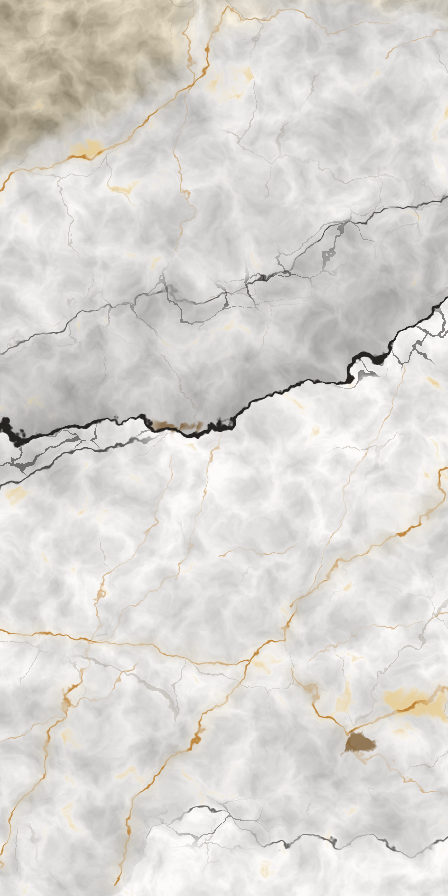
Reproduce this texture procedurally as a Shadertoy shader.

```glsl
#define WARP 0.13
#define MOTTLE 0.30
#define GOLD_WIDTH 0.0021
#define SEAM_WIDTH 0.0026
#define INK vec3(0.15, 0.14, 0.13)
#define GOLD vec3(0.73, 0.49, 0.18)
#define HONEY vec3(0.90, 0.79, 0.55)
#define BEIGE vec3(0.80, 0.755, 0.655)
#define HAIR vec3(0.62, 0.59, 0.54)
#define STONE_TINT vec3(1.004, 0.998, 0.992)

// Straight runs of the golden veins: start xy, end xy
const vec4 strongRuns[12] = vec4[12](
    vec4(0.0, 1.57, 0.28, 1.70), vec4(0.28, 1.70, 0.40, 1.83), vec4(0.40, 1.83, 0.54, 1.96),
    vec4(0.22, 0.03, 0.47, 0.41), vec4(0.47, 0.41, 0.68, 0.65), vec4(-0.02, 0.59, 0.24, 0.56),
    vec4(0.24, 0.56, 0.56, 0.52), vec4(0.66, 0.66, 0.86, 0.77), vec4(0.86, 0.77, 1.02, 0.94),
    vec4(0.63, 0.48, 0.78, 0.34), vec4(0.78, 0.34, 1.02, 0.46), vec4(-0.02, 0.07, 0.16, 0.45));
const vec4 faintRuns[12] = vec4[12](
    vec4(0.16, 0.45, 0.37, 0.98), vec4(0.39, 0.68, 0.50, 1.04), vec4(0.68, 0.65, 0.92, 1.20),
    vec4(0.40, 1.83, 0.42, 2.02), vec4(0.40, 1.83, 0.40, 1.42), vec4(0.54, 1.96, 0.86, 1.95),
    vec4(0.84, 1.86, 1.02, 1.93), vec4(0.68, 0.52, 1.02, 0.66), vec4(0.20, 0.55, 0.39, 0.69),
    vec4(0.78, 0.33, 1.02, 0.20), vec4(0.47, 0.75, 0.62, 0.80), vec4(0.0, 0.32, 0.30, 0.50));

vec2 hash2(vec2 c) {
    c = vec2(dot(c, vec2(127.1, 311.7)), dot(c, vec2(269.5, 183.3)));
    return fract(sin(c) * 43758.5);
}

// Cellular noise: distance to nearest seed, closeness to a cell border
vec2 cells(vec2 p) {
    vec2 home = floor(p), f = p - home;
    float near = 9.0, second = 9.0;
    for (int y = -1; y <= 1; y++)
    for (int x = -1; x <= 1; x++) {
        vec2 g = vec2(x, y);
        float d = length(g + hash2(home + g) - f);
        second = min(second, max(near, d));
        near = min(near, d);
    }
    return vec2(near, second - near);
}

// Layered cellular noise, centred on zero
float rough(vec2 p) {
    float sum = 0.0, amp = 0.5;
    for (int i = 0; i < 5; i++) {
        sum += amp * (cells(p).x - 0.48);
        p = mat2(0.8, 0.6, -0.6, 0.8) * p * 2.03 + 3.7;
        amp *= 0.52;
    }
    return sum;
}

float stroke(float d, float width) {
    float soft = 0.8 / iResolution.x;
    return 1.0 - smoothstep(max(width - soft, 0.0), width + soft, abs(d));
}

float runDistance(vec2 p, vec4 runs[12]) {
    float nearest = 9.0;
    for (int i = 0; i < 12; i++) {
        vec2 a = p - runs[i].xy, b = runs[i].zw - runs[i].xy;
        nearest = min(nearest, length(a - b * clamp(dot(a, b) / dot(b, b), 0.0, 1.0)));
    }
    return nearest;
}

float spot(vec2 p, vec2 centre, vec2 size) {
    vec2 d = (p - centre) / size;
    return exp(-dot(d, d));
}

void mainImage(out vec4 fragColor, in vec2 fragCoord) {
    vec2 p = fragCoord / iResolution.x;
    p.y *= 2.0 * iResolution.x / iResolution.y;
    vec2 q = p + WARP * vec2(rough(p * 5.0), rough(p * 5.0 + 19.0));
    float cloud = rough(p * vec2(3.0, 4.0) + 7.0);
    float fleck = rough(q * 12.0 + 3.0);

    // Signed heights above the dark seams
    float upper = q.y - 1.21 - 0.33 * q.x - 0.018 * sin(9.0 * q.x);
    float middle = q.y - 1.04 - 0.28 * q.x * q.x * q.x - 0.02 * sin(9.0 * q.x);
    float branch = q.y - 0.94 - 0.27 * q.x;
    float lower = q.y - 0.10 - 0.09 * exp(-pow((q.x - 0.44) / 0.1, 2.0))
        + 0.14 * (1.0 - smoothstep(0.18, 0.36, q.x));

    // Stone zones
    float tone = mix(0.895, 0.95, smoothstep(0.3, 0.85, p.y - 0.2 * p.x));
    tone = mix(0.975, tone, smoothstep(-0.015, 0.02, lower));
    float band = mix(0.755, 0.83, smoothstep(0.0, 0.2, middle));
    band = mix(band, 0.885, smoothstep(-0.03, 0.04, upper));
    tone = mix(tone, band, smoothstep(-0.003, 0.004, middle));
    tone -= 0.13 * spot(p, vec2(0.0, 0.95), vec2(0.22, 0.09));
    tone += MOTTLE * (0.8 * cloud + fleck);
    vec3 col = STONE_TINT * min(tone, 0.985);

    // Beige corner and top edge
    float corner = smoothstep(-0.01, 0.08, q.y - 1.58 - 0.65 * q.x);
    corner *= 1.0 - smoothstep(0.36, 0.48, q.x);
    corner = max(corner, 0.6 * smoothstep(1.92, 2.02, q.y + 0.3 * cloud));
    col = mix(col, BEIGE + 0.5 * (cloud + fleck), 0.85 * corner);

    // Hairline cracks, denser beside the seams
    float coarse = stroke(cells(q * vec2(5.0, 4.0) + 2.0).y, 0.012);
    float fine = stroke(cells(q * vec2(9.0, 13.0)).y, 0.035);
    col = mix(col, HAIR, 0.38 * coarse * smoothstep(-0.1, 0.12, cloud));
    float crushed = spot(vec2(p.x, upper), vec2(0.55, -0.02), vec2(0.32, 0.045));
    crushed += smoothstep(0.0, 0.02, branch) * (1.0 - smoothstep(-0.02, 0.01, middle));
    crushed += spot(p, vec2(0.48, 0.16), vec2(0.09, 0.04));
    col = mix(col, INK, 0.55 * fine * min(crushed, 1.0));

    // Golden veins with honey halos
    float strong = runDistance(q, strongRuns), faint = runDistance(q, faintRuns);
    float fade = clamp(0.75 + 4.0 * fleck, 0.3, 1.0);
    float pocket = spot(p, vec2(0.93, 0.43), vec2(0.13, 0.05)) + spot(p, vec2(0.2, 1.67), vec2(0.07, 0.03));
    col = mix(col, HONEY, 0.22 * exp(-strong / 0.012));
    col = mix(col, HONEY, smoothstep(0.3, 0.8, pocket + 2.0 * fleck) * 0.8);
    col = mix(col, GOLD, 0.9 * fade * stroke(strong, GOLD_WIDTH * (1.0 + 1.5 * pocket)));
    col = mix(col, GOLD, 0.5 * fade * stroke(faint, GOLD_WIDTH * 0.6));
    float rust = spot(p, vec2(0.8, 0.34), vec2(0.05, 0.025)) + spot(p, vec2(0.4, 1.05), vec2(0.05, 0.015));
    col = mix(col, GOLD * 0.6, 0.7 * smoothstep(0.35, 0.7, rust + 3.0 * fleck) * min(rust * 2.0, 1.0));

    // Dark seams
    float swell = 0.8 + 0.5 * sin(17.0 * p.x) + 0.3 * sin(41.0 * p.x);
    float ink = stroke(middle, SEAM_WIDTH * (0.7 + max(swell, 0.0)));
    ink = max(ink, 0.7 * fade * stroke(upper, SEAM_WIDTH * 0.8));
    ink = max(ink, 0.75 * stroke(branch, SEAM_WIDTH) * (1.0 - smoothstep(0.25, 0.4, p.x)));
    ink = max(ink, 0.65 * fade * stroke(lower, SEAM_WIDTH * 0.8) * smoothstep(0.25, 0.42, p.x));
    col = mix(col, INK, ink);
    col -= 0.07 * exp(-abs(upper) / 0.02) * smoothstep(0.3, 0.8, p.x);

    fragColor = vec4(clamp(col, 0.0, 1.0), 1.0);
}
```
